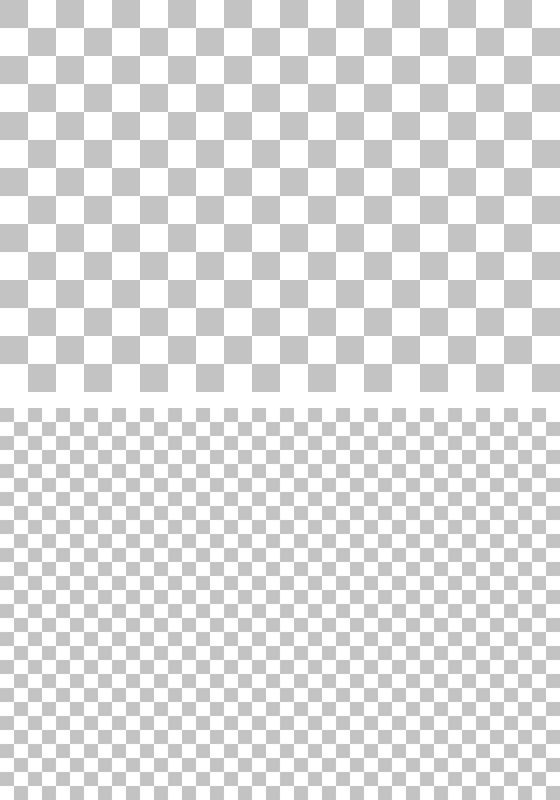
Top: one tile. Bottom: repeated 2 by 2.
Give the GLSL for this pattern, as a Shadertoy shader.

```glsl
// A flat checkerboard of light grey and white cells, 20 across and 14 down.
// Each axis is a square wave of +1 and -1 with ramps one pixel wide;
// the product of the two waves gives the colour of the cell.

// Square wave of period 2: +1 on (0,1), -1 on (1,2), smoothed over one pixel.
vec2 squareWave(vec2 cell, vec2 pixelSize) {
    vec2 edgeDistance = abs(mod(cell - 0.5, 2.0) - 1.0) - 0.5;
    return clamp(2.0 * edgeDistance / pixelSize, -1.0, 1.0);
}

void mainImage(out vec4 fragColor, in vec2 fragCoord) {
    // Even cell counts keep the board continuous across the borders
    vec2 cellCount = vec2(20.0, 14.0);
    vec2 cell = fragCoord / iResolution.xy * cellCount;

    vec2 wave = squareWave(cell, cellCount / iResolution.xy);
    float whiteness = 0.5 + 0.5 * wave.x * wave.y;

    // The cell at the lower left is white
    fragColor = vec4(mix(vec3(0.763), vec3(1.0), whiteness), 1.0);
}
```
